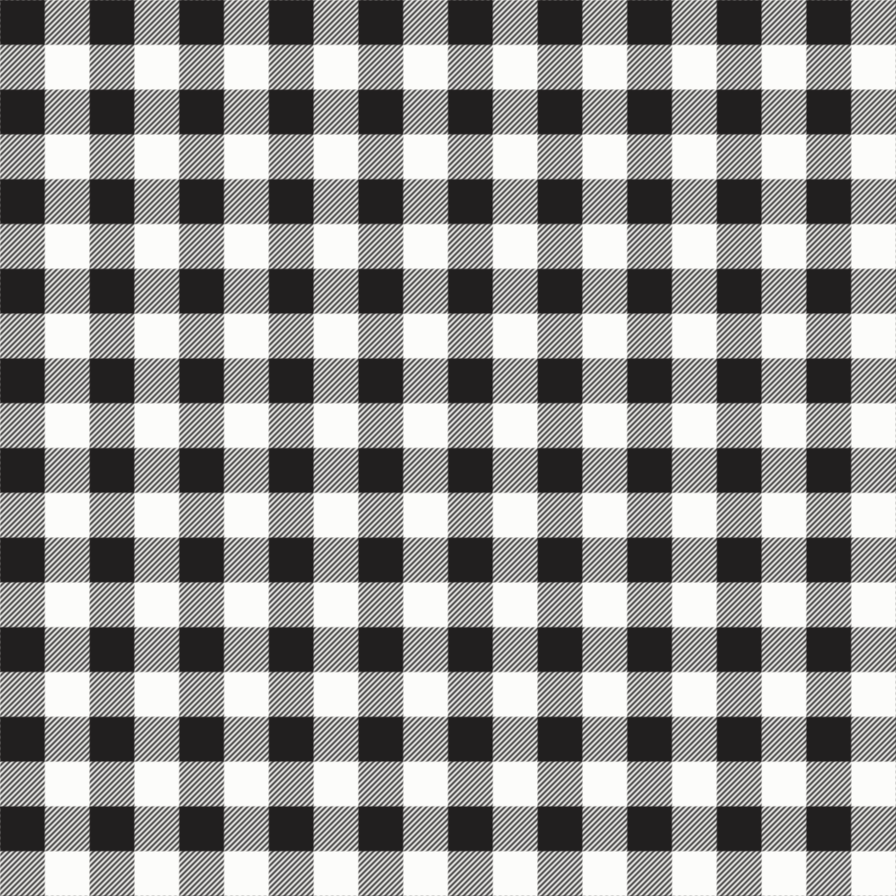
Give the GLSL for this pattern, as a Shadertoy shader.

```glsl
// Dark half of each repeat, with softened edges
float darkBand(float t, float soft) {
    float inside = 0.25 - abs(fract(t + 0.25) - 0.5);
    return smoothstep(-soft, soft, inside);
}

void mainImage(out vec4 fragColor, in vec2 fragCoord) {
    // Ten repeats down the canvas, counted from the top left
    vec2 cloth = 10.0 * vec2(fragCoord.x, iResolution.y - fragCoord.y) / iResolution.y;
    float soft = max(0.014, 7.0 / iResolution.y);

    // Dyed bands of the two thread directions
    float warp = darkBand(cloth.x, soft);
    float weft = darkBand(cloth.y, soft);

    // Twill ridges rising to the right, sixteen per repeat
    float ridge = 0.5 + 0.34 * sin(6.2831853 * 16.0 * (cloth.x + cloth.y));

    // Threads of equal colour merge; mixed ones show the hatching
    float ink = mix(warp, weft, ridge);
    float mixedThreads = abs(warp - weft);
    ink -= 0.05 * mixedThreads;

    vec3 color = mix(vec3(0.99, 0.99, 0.98), vec3(0.13, 0.12, 0.12), ink);
    fragColor = vec4(color, 1.0);
}
```
